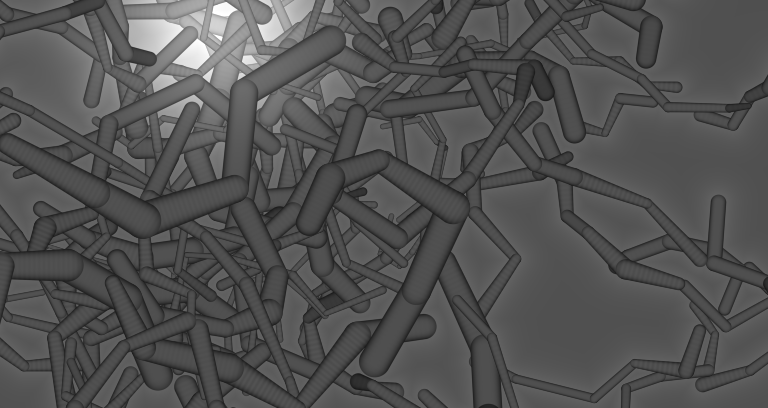
A Shadertoy shader for this pattern:

```glsl
// Tangled grey jointed tubes in front of a soft lamp glow.
// Each strand is a random walk of tapered capsules, painted from far to near,
// with dark rims, a pale halo on the backdrop and glow that fades with nearness.

#define STRANDS 112
#define JOINTS 5
#define TUBE_RADIUS 0.039
#define TUBE_LENGTH 0.29
#define BEND 2.9
#define BODY_GREY 0.307
#define RIM_GREY 0.10
#define BACK_GREY 0.305
#define HALO_WIDTH 0.032
#define RING_PITCH 0.012
#define GLOW_CENTRE vec2(0.53, 0.93)
#define GLOW_RADIUS 0.225

const float TAU = 6.2831853;

vec4 hash4(float n) {
    vec4 q = fract(n * vec4(0.1031, 0.1030, 0.0973, 0.1099));
    q += dot(q, q.wzxy + 33.33);
    return fract((q.xxyz + q.yzzw) * q.zywx);
}

// Strands gather in an upper and a lower cluster; the rest lie anywhere.
vec2 strandStart(vec4 rnd, float aspect) {
    vec2 spread = rnd.xy - 0.5;
    if (rnd.z < 0.44) return vec2(0.44 * aspect, 0.85) + spread * vec2(1.1, 0.36);
    if (rnd.z < 0.76) return vec2(0.33 * aspect, 0.16) + spread * vec2(1.1, 0.36);
    return rnd.xy * vec2(aspect, 1.0);
}

// Grey of a tube: t runs from the axis (0) to the rim (1).
float tubeShade(float t, float along, float startRadius, float taper, float facing) {
    float rim = pow(min(t, 1.0), 3.8);
    rim *= mix(0.55, 1.0, smoothstep(-startRadius, 0.0, along));
    float rings = 0.012 * taper * sin(along * TAU / RING_PITCH);
    return (mix(BODY_GREY, RIM_GREY, rim) + rings) * facing;
}

void mainImage(out vec4 fragColor, in vec2 fragCoord) {
    float pixel = 1.0 / iResolution.y;
    float aspect = iResolution.x * pixel;
    vec2 p = fragCoord * pixel;

    // Lamp: a bright core with a wide, faint skirt
    float lampDist = length((p - GLOW_CENTRE) * vec2(0.9, 1.0));
    float glow = 0.6 * exp(-pow(lampDist / GLOW_RADIUS, 2.0))
               + 0.06 * exp(-2.0 * lampDist);

    float tubes = 0.0;      // premultiplied tube grey
    float cover = 0.0;      // tube coverage
    float nearest = 1.0;    // distance to the closest tube

    for (int i = 0; i < STRANDS; i++) {
        float nearness = (float(i) + 0.5) / float(STRANDS);
        float seed = float(i) * 19.0 + 7.0;
        vec4 place = hash4(seed);
        vec4 form = hash4(seed + 1.0);

        float size = mix(0.45, 1.0, nearness);
        float strandRadius = TUBE_RADIUS * size * mix(0.3, 1.0, form.x);
        float strandLength = TUBE_LENGTH * size * mix(0.65, 1.0, form.y);
        float heading = form.z * TAU;
        float haze = mix(0.95, 0.25, nearness);

        vec2 a = strandStart(place, aspect);
        float ra = strandRadius;

        for (int j = 0; j < JOINTS; j++) {
            vec4 rnd = hash4(seed + 2.0 + float(j));
            heading += (rnd.x - 0.5) * BEND;
            float flatness = mix(0.15, 1.0, sqrt(rnd.y));
            float len = strandLength * flatness;
            vec2 axis = vec2(cos(heading), sin(heading));
            float rb = strandRadius * mix(0.55, 1.2, rnd.z);

            // Tapered capsule
            float along = dot(p - a, axis);
            float h = clamp(along / len, 0.0, 1.0);
            float r = mix(ra, rb, h);
            float axisDist = length(p - a - axis * len * h);
            float d = axisDist - r;
            nearest = min(nearest, d);

            // Tubes aimed at the viewer are darker
            float facing = mix(0.6, 1.0, smoothstep(0.2, 0.55, flatness));
            float taper = abs(ra - rb) / strandRadius * 2.0;
            float grey = tubeShade(axisDist / r, along, ra, taper, facing) + glow * haze;
            float mask = smoothstep(0.7 * pixel, -0.7 * pixel, d);
            tubes = mix(tubes, grey, mask);
            cover = mix(cover, 1.0, mask);

            a += axis * len;
            ra = rb;
        }
    }

    // Backdrop with a pale halo hugging the tubes
    float halo = 0.07 * exp(-max(nearest, 0.0) / HALO_WIDTH);
    float backdrop = BACK_GREY + halo + glow;

    fragColor = vec4(vec3(tubes + (1.0 - cover) * backdrop), 1.0);
}
```
